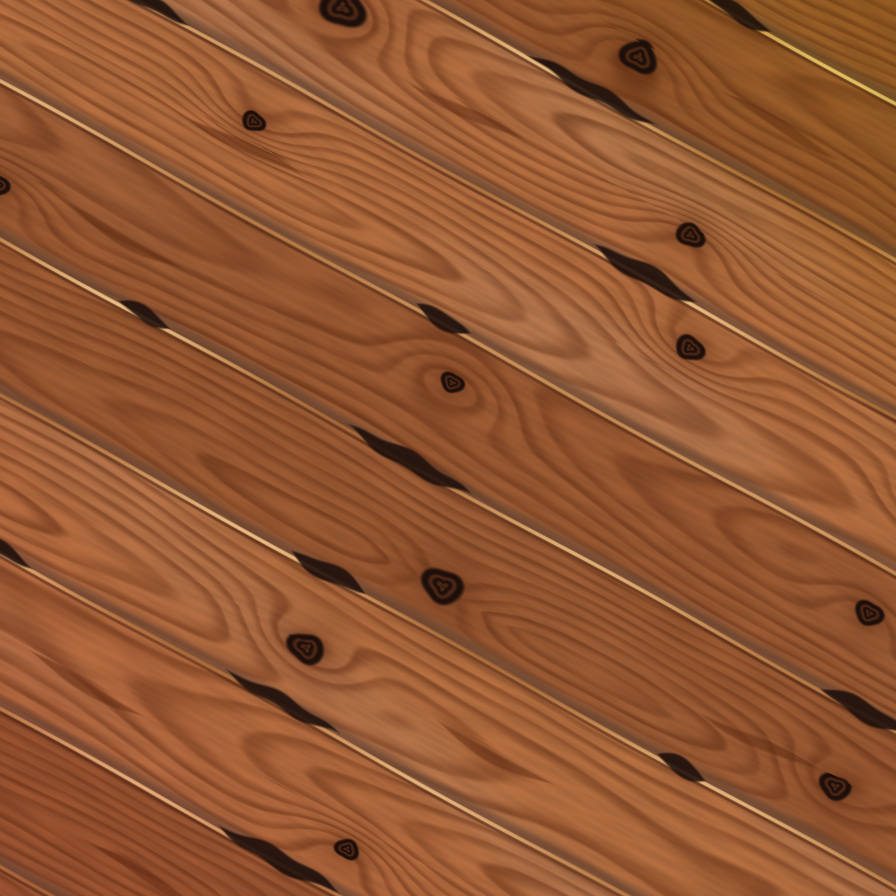
A three.js fragment shader for this texture:

```glsl
// Slanted pine planks with flowing grain, knots, scorched seams and lit edges.
varying vec2 vUv;

const float PLANK_WIDTH = 0.1534;
const float FIRST_SEAM = 0.0798;
const float SLOPE = 0.55;
const float KNOT_SPACING = 0.48;
const float SCORCH_SPACING = 0.46;

const vec3 DARK_PINE = vec3(0.57, 0.325, 0.18);
const vec3 LIGHT_PINE = vec3(0.70, 0.43, 0.25);
const vec3 PALE_WEAR = vec3(0.69, 0.48, 0.34);
const vec3 GRAIN_BROWN = vec3(0.38, 0.175, 0.075);
const vec3 KNOT_BROWN = vec3(0.30, 0.15, 0.08);
const vec3 CHAR = vec3(0.11, 0.055, 0.04);
const vec3 BEVEL_GREY = vec3(0.42, 0.285, 0.21);
const vec3 EDGE_ORANGE = vec3(0.84, 0.53, 0.24);
const vec3 EDGE_CREAM = vec3(0.94, 0.76, 0.53);

float hash(vec2 p) {
  return fract(sin(dot(p, vec2(127.1, 311.7))) * 43758.5453);
}

// Distance to the nearest scattered cell point
float cellular(vec2 p) {
  vec2 cell = floor(p);
  float nearest = 2.0;
  for (int y = -1; y <= 1; y++) {
    for (int x = -1; x <= 1; x++) {
      vec2 c = cell + vec2(float(x), float(y));
      vec2 point = c + vec2(hash(c), hash(c + 37.0));
      nearest = min(nearest, length(p - point));
    }
  }
  return nearest;
}

// Slow blotches from layered sines
float blotch(vec2 p) {
  return 0.5 + 0.25 * sin(p.x + 1.7 * sin(p.y)) + 0.25 * sin(1.9 * p.y - 1.3 * p.x + 2.0);
}

// Soft pointed patch, long in x
float spindle(vec2 d, vec2 size) {
  float reach = abs(d.x) / size.x;
  float halfWidth = size.y * (1.0 - reach * reach);
  return smoothstep(-0.002, 0.002, halfWidth - abs(d.y));
}

// Growth rings of a sawn trunk: nested arches along the plank
float trunkRings(float along, float across, float id) {
  float heart = 0.2 + 0.65 * hash(vec2(id, 3.0));
  float depth = 3.2 + 3.0 * sin(along * 3.1 + id * 2.3);
  float rings = length(vec2((across - heart) * 13.0, depth));
  return rings + 0.32 * sin(along * 8.0 + across * 4.0 + id)
    + 0.12 * sin(along * 23.0 - across * 7.0 + id * 5.0);
}

// Dark late wood, fading in slowly and ending crisply
float grainLine(float rings) {
  float phase = fract(rings);
  float weight = 0.4 + 0.6 * hash(vec2(floor(rings), 9.0));
  return weight * smoothstep(0.3, 0.78, phase) * (1.0 - smoothstep(0.8, 1.0, phase));
}

// x: ring displacement, y: halo, z: core mask, w: core shade
vec4 knots(float along, float across, float id) {
  vec4 sum = vec4(0.0);
  float cell = floor(along / KNOT_SPACING);
  for (int i = -1; i <= 1; i++) {
    vec2 key = vec2(cell + float(i), id);
    float present = step(0.14, hash(key + 11.0));
    float size = hash(key + 23.0);
    float radius = 0.011 + 0.019 * size * size;
    float center = (key.x + 0.2 + 0.6 * hash(key)) * KNOT_SPACING;
    vec2 d = vec2(along - center, (across - 0.22 - 0.5 * hash(key + 5.0)) * PLANK_WIDTH);
    float bump = exp(-dot(d / vec2(0.075, 0.032), d / vec2(0.075, 0.032)));
    float angle = atan(d.y, d.x + 0.00001);
    float edge = length(d * vec2(0.75, 1.0)) / radius + 0.08 * sin(3.0 * angle + id);
    float core = present * (1.0 - smoothstep(0.82, 1.08, edge));
    float shade = (0.5 + 0.5 * sin(edge * 15.0)) * (1.0 - smoothstep(0.5, 0.9, edge));
    sum += vec4(3.2 * bump, exp(-edge * 0.9), 0.0, 0.0) * present;
    sum.zw = max(sum.zw, vec2(core, core * shade));
  }
  return sum;
}

// Charred chips along a seam
float scorch(float along, float offset, float seam) {
  float cell = floor(along / SCORCH_SPACING);
  vec2 key = vec2(cell, seam + 50.0);
  float center = (cell + 0.3 + 0.4 * hash(key)) * SCORCH_SPACING;
  vec2 size = vec2(0.03 + 0.05 * hash(key + 7.0), 0.007 + 0.005 * hash(key + 3.0));
  vec2 d = vec2(along - center, offset + 0.004 + 0.002 * sin(along * 90.0));
  return step(0.35, hash(key + 19.0)) * spindle(d, size);
}

void main() {
  // Plank coordinates, counted downwards
  vec2 p = vec2(vUv.x, 1.0 - vUv.y);
  vec2 axis = normalize(vec2(1.0, SLOPE));
  float along = dot(p, axis);
  float row = (dot(p, vec2(-axis.y, axis.x)) - FIRST_SEAM) / PLANK_WIDTH;
  row += 0.009 * sin(along * 13.0 + 2.0 * floor(row + 0.5));
  float id = floor(row);
  float across = row - id;
  float seam = floor(row + 0.5);
  float offset = (row - seam) * PLANK_WIDTH;

  // Plank tone and worn patches
  float tone = 0.5 - 0.5 * cos((id - 0.5) * 1.6);
  vec3 color = mix(DARK_PINE, LIGHT_PINE, tone);
  float wear = blotch(vec2(along * 5.0 + id * 3.0, across * 2.0 + id));
  color = mix(color, PALE_WEAR, 0.6 * tone * smoothstep(0.45, 0.95, wear));

  // Grain, fibres and resin tongues
  vec4 knot = knots(along, across, id);
  float line = grainLine(trunkRings(along, across, id) + knot.x);
  color = mix(color, GRAIN_BROWN, 0.68 * line);
  color *= 0.94 + 0.13 * cellular(vec2(along * 14.0, row * 20.0));
  float tongueAt = 0.25 + 0.9 * hash(vec2(id, 71.0));
  vec2 tongue = vec2(along - tongueAt, (across - 0.55) * PLANK_WIDTH - 0.004 * sin(along * 30.0));
  color = mix(color, GRAIN_BROWN, 0.55 * spindle(tongue, vec2(0.07, 0.006)));

  // Knots
  color = mix(color, GRAIN_BROWN, clamp(0.9 * knot.y, 0.0, 0.6));
  color = mix(color, mix(CHAR, KNOT_BROWN, knot.w), knot.z);

  // Seam bevel, lit edge and charring
  float bevel = smoothstep(-0.018, -0.006, offset) * (1.0 - smoothstep(-0.001, 0.003, offset));
  color = mix(color, BEVEL_GREY, 0.7 * bevel);
  float groove = 1.0 - smoothstep(0.0008, 0.003, abs(offset - 0.0035));
  color = mix(color, KNOT_BROWN, 0.55 * groove);
  float glint = blotch(vec2(along * 9.0 + seam * 4.0, seam));
  float litEdge = 1.0 - smoothstep(0.0008, 0.0032, abs(offset));
  color = mix(color, mix(EDGE_ORANGE, EDGE_CREAM, glint), litEdge * (0.45 + 0.5 * glint));
  color = mix(color, CHAR, 0.88 * scorch(along, offset, seam));

  // Warm light: golden upper right, redder lower left
  float diagonal = vUv.x + vUv.y;
  color *= mix(vec3(1.0), vec3(0.97, 1.03, 0.7), smoothstep(1.4, 2.0, diagonal));
  color *= mix(vec3(1.0, 0.92, 0.96), vec3(1.0), smoothstep(0.0, 0.8, diagonal));
  gl_FragColor = vec4(color, 1.0);
}
```
